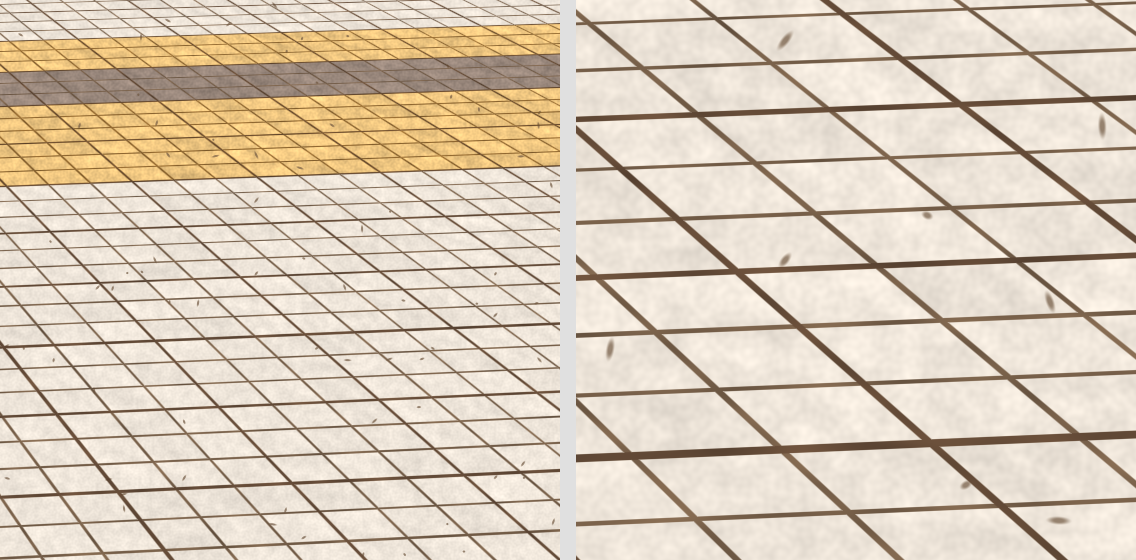
Left, the full canvas; right, a detail of the centre.
Write a WebGL 2 fragment shader that draws this texture.

```glsl
#version 300 es
precision highp float;
// A floor of small tiles seen at a slant: white field with yellow and grey bands.
// A projective map turns canvas points into (column, row) tile coordinates;
// bands, grout (heavier at every third joint), mottling and specks follow from it.
uniform vec2 u_resolution;
out vec4 fragColor;

#define COLUMN_GROUT 0.026   // half width of a joint, in tiles
#define ROW_GROUT 0.036
#define SHEET 3.0            // tiles per sheet side
#define HEAVY 1.5            // widening of the joints between sheets
#define TILE_VARIATION 0.035
#define MOTTLE 0.055
#define GRAIN 0.05
#define SPECK_CELLS 38.0
#define SPECK_CHANCE 0.045

const vec3 WHITE = vec3(0.935, 0.900, 0.855);
const vec3 YELLOW = vec3(0.945, 0.785, 0.510);
const vec3 GREY = vec3(0.605, 0.535, 0.490);
const vec3 GROUT = vec3(0.440, 0.345, 0.255);
const vec3 YELLOW_GROUT = vec3(0.500, 0.345, 0.140);
const vec3 DARK_GROUT = vec3(0.340, 0.235, 0.160);

float hash(vec2 p) {
  vec3 q = fract(vec3(p.xyx) * 0.1031);
  q += dot(q, q.yzx + 33.33);
  return fract((q.x + q.y) * q.z);
}

vec2 gradient(vec2 cell) {
  float angle = 6.2832 * hash(cell);
  return vec2(cos(angle), sin(angle));
}

float gradientNoise(vec2 p) {
  vec2 i = floor(p), f = fract(p);
  vec2 u = f * f * f * (f * (f * 6.0 - 15.0) + 10.0);
  vec2 e = vec2(0.0, 1.0);
  float low = mix(dot(gradient(i), f), dot(gradient(i + e.yx), f - e.yx), u.x);
  float high = mix(dot(gradient(i + e), f - e), dot(gradient(i + e.yy), f - e.yy), u.x);
  return mix(low, high, u.y);
}

// Canvas point, measured downward from the top left, to (column, row)
vec2 floorCoordinates(vec2 p) {
  float depth = p.y + 0.0096 * p.x + 1.0651;
  float column = 18.12 * (p.x + 1.319) / depth - 20.25;
  float row = 64.79 - (73.81 - 1.451 * p.x) / depth;
  return vec2(column, row);
}

// 1 between two rows, with soft ends
float band(float row, float first, float last, float soft) {
  return smoothstep(first - soft, first + soft, row)
       * (1.0 - smoothstep(last - soft, last + soft, row));
}

// 1 on every joint that ends a sheet
float sheetJoint(float t) {
  return 1.0 - step(0.5, mod(floor(t + 0.5), SHEET));
}

// Coverage of the joints lying at whole values of t
float joint(float t, float halfWidth, float soft) {
  float variation = 0.85 + 0.3 * hash(vec2(floor(t + 0.5), 71.0));
  float w = halfWidth * variation * mix(1.0, HEAVY, sheetJoint(t));
  return 1.0 - smoothstep(w - soft, w + soft, abs(fract(t + 0.5) - 0.5));
}

// Sparse short scuffs, each turned at random inside its cell
float specks(vec2 p) {
  vec2 cell = floor(p * SPECK_CELLS);
  vec2 centre = 0.35 + 0.3 * vec2(hash(cell + 7.0), hash(cell + 19.0));
  vec2 d = fract(p * SPECK_CELLS) - centre;
  float angle = 3.1416 * hash(cell + 31.0);
  d = mat2(cos(angle), -sin(angle), sin(angle), cos(angle)) * d;
  float stretch = 1.0 + 2.5 * hash(cell + 43.0);
  float spot = 1.0 - smoothstep(0.03, 0.11, length(d * vec2(1.0 / stretch, 1.0)));
  return spot * step(hash(cell + 3.0), SPECK_CHANCE);
}

void main() {
  vec2 p = gl_FragCoord.xy / u_resolution;
  p.y = 1.0 - p.y;
  vec2 tile = floorCoordinates(p);
  vec2 soft = 0.7 * fwidth(tile);

  // Bands of colour
  float yellow = band(tile.y, 0.0, 12.0, soft.y);
  float grey = band(tile.y, 3.0, 6.0, soft.y);
  vec3 color = mix(mix(WHITE, YELLOW, yellow), GREY, grey);

  // Differences between tiles, mottling and grain
  float shade = TILE_VARIATION * (hash(floor(tile) + 50.0) - 0.5);
  shade += MOTTLE * gradientNoise(tile * vec2(2.3, 1.4));
  shade += MOTTLE * gradientNoise(p * 65.0 + 9.0);
  shade += GRAIN * gradientNoise(p * 210.0);
  color *= 1.0 + shade * (1.0 + yellow);
  color = mix(color, GROUT, 0.7 * specks(p));

  // Grout, stained unevenly along its length
  float columns = joint(tile.x, COLUMN_GROUT, soft.x);
  float rows = joint(tile.y, ROW_GROUT, soft.y);
  float heavy = max(columns * sheetJoint(tile.x), rows * sheetJoint(tile.y));
  vec3 grout = mix(GROUT, YELLOW_GROUT, yellow * (1.0 - grey));
  grout = mix(grout, DARK_GROUT, 0.75 * heavy);
  grout *= 1.0 + 0.35 * gradientNoise(tile * 1.7 + 20.0);
  color = mix(color, grout, 0.95 * max(columns, rows));

  fragColor = vec4(clamp(color, 0.0, 1.0), 1.0);
}
```
